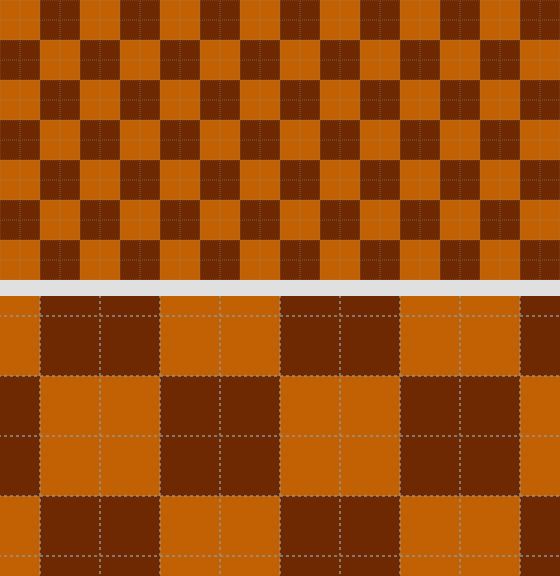
Top, the full canvas; bottom, a detail of the centre.
Give the GLSL for this pattern, as a Shadertoy shader.

```glsl
// Brown and orange checkerboard overlaid with a fine dotted half-cell grid.
#define ROWS 7.0
#define LINES_PER_CELL 2.0
#define LINE_WIDTH 0.012
#define DASHES_PER_CELL 20.0
#define DASH_DUTY 0.5
#define BROWN vec3(0.43, 0.16, 0.01)
#define ORANGE vec3(0.755, 0.38, 0.01)
#define THREAD vec3(0.56, 0.59, 0.60)

// Integral of a unit-period stripe that is on for the first part of each period
vec2 stripeIntegral(vec2 p, float duty) {
    return floor(p) * duty + min(fract(p), duty);
}

// Box-filtered stripe coverage along each axis
vec2 stripe(vec2 p, float duty, float footprint) {
    vec2 halfBox = vec2(0.5 * footprint);
    return (stripeIntegral(p + halfBox, duty) - stripeIntegral(p - halfBox, duty)) / footprint;
}

void mainImage(out vec4 fragColor, in vec2 fragCoord) {
    // Square cells, counted from the lower left
    vec2 cell = fragCoord * ROWS / iResolution.y;
    float pixel = ROWS / iResolution.y;

    // Checkerboard from the product of two signed square waves
    vec2 wave = 2.0 * stripe(cell * 0.5, 0.5, pixel * 0.5) - 1.0;
    vec3 color = mix(BROWN, ORANGE, 0.5 + 0.5 * wave.x * wave.y);

    // Thin lines on cell edges and centres, broken into dots along their length
    vec2 line = stripe((cell + 0.5 * LINE_WIDTH) * LINES_PER_CELL,
                       LINE_WIDTH * LINES_PER_CELL, pixel * LINES_PER_CELL);
    vec2 dash = stripe(cell * DASHES_PER_CELL, DASH_DUTY, pixel * DASHES_PER_CELL);
    vec2 dotted = line * dash.yx;
    color = mix(color, THREAD, max(dotted.x, dotted.y));

    fragColor = vec4(color, 1.0);
}
```
